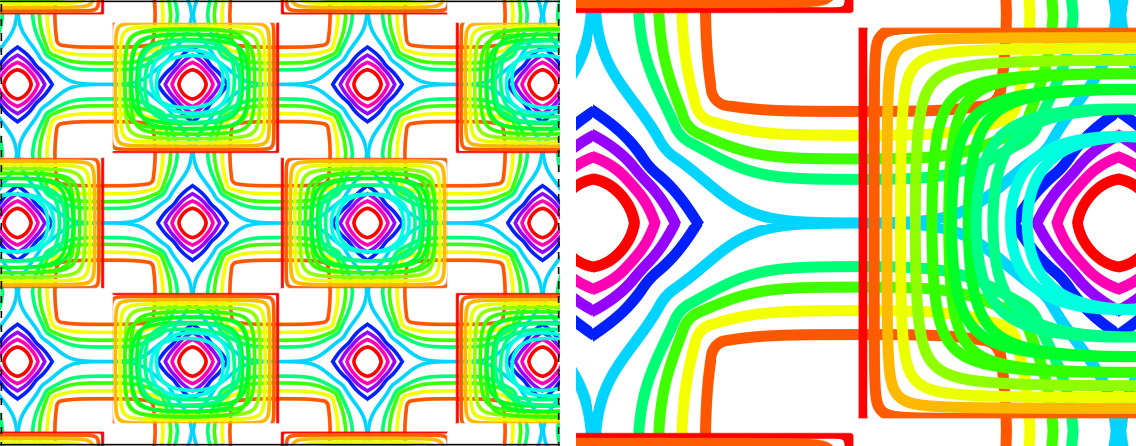
Left: the whole. Right: its middle third, enlarged.
Write a Shadertoy shader that draws this pattern.

```glsl
// Checkerboard of rainbow contour lines: diamond wells joined by channels, alternating with rounded boxes.
#define COLUMNS 3.2            // column pitches across the canvas
#define ROW_PITCH 0.792        // row height, in column pitches
#define LINE_HALF 0.0105       // half width of a contour line
#define WELL_DEPTH 0.45
#define WELL_SPREAD 0.03125
#define BOX_HALF vec2(0.505, 0.404)
#define CLIP_HALF vec2(0.475, 0.372)
#define CLIP_SHIFT 0.02        // boxes lean toward the canvas centre
#define BOX_STEP 0.072
#define FRAME_INSET 0.008

const float wellLevels[9] = float[9](-0.367, -0.283, -0.198, -0.118, 0.0,
                                     0.083, 0.122, 0.167, 0.2125);

vec3 hueColor(float hue) {
    return clamp(abs(mod(hue * 6.0 + vec3(0.0, 4.0, 2.0), 6.0) - 3.0) - 1.0, 0.0, 1.0);
}

float smoothMin(float a, float b, float k) {
    float h = max(k - abs(a - b), 0.0) / k;
    return min(a, b) - 0.25 * k * h * h;
}

// Crossing channels with a round well where they meet
float wellField(vec2 q) {
    float r = length(q * vec2(1.03, 0.96));
    float channel = smoothMin(abs(q.x), abs(q.y), 0.03);
    return channel * smoothstep(0.03, 0.16, r) - WELL_DEPTH * exp(-r * r / WELL_SPREAD);
}

// Dome whose contours go from ellipses to rounded rectangles
float boxField(vec2 q) {
    vec2 c = max(cos(1.5708 * clamp(q / BOX_HALF, -1.0, 1.0)), 0.001);
    return inversesqrt(dot(1.0 / (c * c), vec2(1.0)));
}

// Field value and slope, so that lines keep an even width
vec2 wellSample(vec2 q) {
    vec2 e = vec2(0.004, 0.0);
    float f = wellField(q);
    vec2 g = vec2(wellField(q + e.xy), wellField(q + e.yx)) - f;
    return vec2(f, max(length(g) / e.x, 0.8));
}

vec2 boxSample(vec2 q) {
    vec2 e = vec2(0.002, 0.0);
    float f = boxField(q);
    vec2 g = vec2(boxField(q + e.xy) - boxField(q - e.xy),
                  boxField(q + e.yx) - boxField(q - e.yx));
    return vec2(f, max(length(g) / (2.0 * e.x), 0.8));
}

float contour(vec2 s, float level, float px) {
    float d = abs(s.x - level) / s.y;
    return 1.0 - smoothstep(LINE_HALF - 0.7 * px, LINE_HALF + 0.7 * px, d);
}

void mainImage(out vec4 fragColor, in vec2 fragCoord) {
    float px = COLUMNS / iResolution.x;
    vec2 p = (fragCoord - 0.5 * iResolution.xy) * px;

    // Cell index, centre and local position
    vec2 cell = vec2(floor(p.x), floor(p.y / ROW_PITCH + 0.5));
    vec2 center = vec2(cell.x + 0.5, cell.y * ROW_PITCH);
    vec2 q = p - center;
    vec3 color = vec3(1.0);

    // Wells and channels in every cell
    vec2 well = wellSample(q);
    for (int i = 0; i < 9; i++) {
        vec3 ink = hueColor(1.0 - 0.118 * float(i));
        color = mix(color, ink, contour(well, wellLevels[i], px));
    }

    // Boxes on alternate cells, clipped off centre
    if (mod(cell.x + cell.y, 2.0) < 0.5) {
        vec2 lean = -sign(center) * CLIP_SHIFT;
        vec2 edge = CLIP_HALF - abs(q - lean);
        float inside = smoothstep(-px, px, min(edge.x, edge.y));
        vec2 box = boxSample(q);
        vec2 echo = boxSample(q + 1.6 * lean);
        for (int i = 0; i < 9; i++) {
            float level = 0.05 + BOX_STEP * float(i);
            float line = contour(box, level, px);
            if (i > 4) line = max(line, contour(echo, level, px));
            color = mix(color, hueColor(0.06 * float(i)), line * inside);
        }
    }

    // Thin frame, dashed on the sides
    vec2 rim = abs(0.5 * iResolution.xy * px - abs(p) - FRAME_INSET);
    vec2 frame = 1.0 - smoothstep(0.002, 0.002 + px, rim);
    frame.x *= step(0.5, fract(p.y * 12.0));
    color *= 1.0 - max(frame.x, frame.y);

    fragColor = vec4(color, 1.0);
}
```
